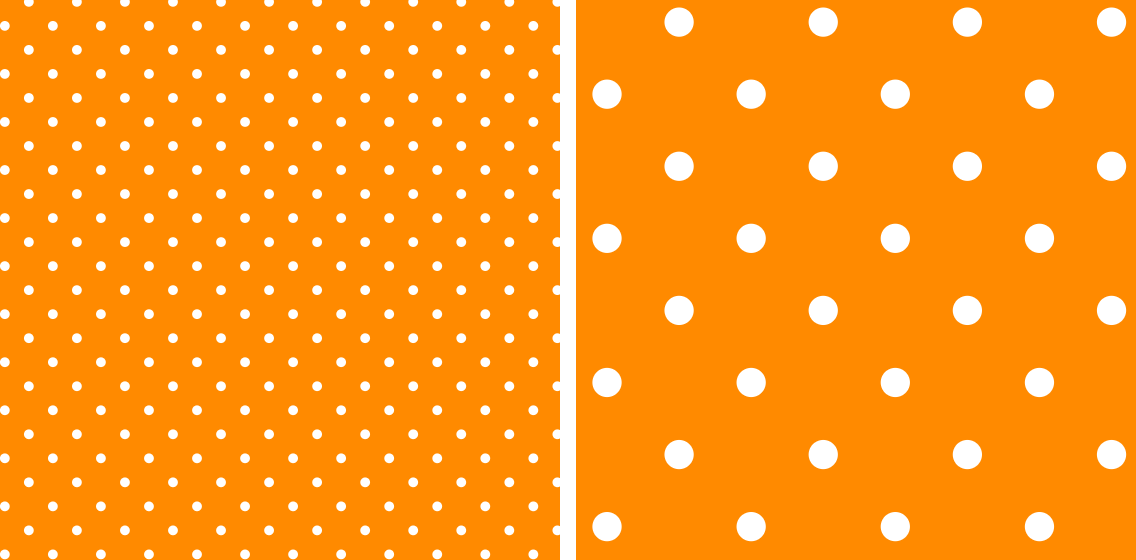
Left, the full canvas; right, a detail of the centre.
Write a three.js fragment shader that draws this pattern.

```glsl
varying vec2 vUv;

const vec3 ORANGE = vec3(1.0, 0.54, 0.0);
const vec3 WHITE = vec3(1.0);
const float PERIOD = 0.0858;               // spacing of dots within one row
const float RADIUS = 0.0087;
const vec2 FIRST_DOT = vec2(0.0086, 0.01); // centre of the lower left dot

// Distance to the nearest point of a square lattice
float latticeDistance(vec2 p, float period) {
  vec2 cell = fract(p / period + 0.5) - 0.5;
  return length(cell) * period;
}

// Signed distance to dots on a lattice and on its half-shifted copy
float staggeredDots(vec2 p, float period, float radius) {
  float corners = latticeDistance(p, period);
  float centres = latticeDistance(p - 0.5 * period, period);
  return min(corners, centres) - radius;
}

// Coverage of a shape, with an edge of the given width
float coverage(float dist, float edge) {
  return clamp(0.5 - dist / edge, 0.0, 1.0);
}

void main() {
  float dots = staggeredDots(vUv - FIRST_DOT, PERIOD, RADIUS);
  float edge = max(fwidth(vUv.x), 0.0001);
  gl_FragColor = vec4(mix(ORANGE, WHITE, coverage(dots, edge)), 1.0);
}
```
